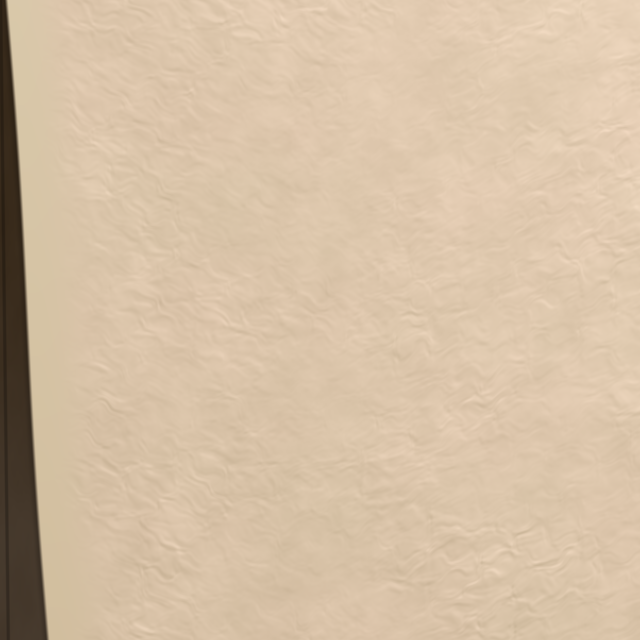
This texture is drawn by a WebGL 1 fragment shader. Its source:

```glsl
precision highp float;

uniform vec2 u_resolution;

float hash(vec2 p) {
  vec3 q = fract(vec3(p.xyx) * 0.1031);
  q += dot(q, q.yzx + 33.33);
  return fract((q.x + q.y) * q.z);
}

float noise(vec2 p) {
  vec2 cell = floor(p);
  vec2 f = fract(p);
  f = f * f * f * (f * (f * 6.0 - 15.0) + 10.0);
  float low = mix(hash(cell), hash(cell + vec2(1.0, 0.0)), f.x);
  float high = mix(hash(cell + vec2(0.0, 1.0)), hash(cell + vec2(1.0, 1.0)), f.x);
  return mix(low, high, f.y);
}

vec2 rotate(vec2 p, float angle) {
  float c = cos(angle);
  float s = sin(angle);
  return vec2(c * p.x + s * p.y, c * p.y - s * p.x);
}

float fbm(vec2 p) {
  float sum = 0.0;
  float weight = 0.5;
  for (int i = 0; i < 4; i++) {
    sum += weight * (noise(p) - 0.5);
    p = rotate(p, 0.7) * 2.03 + 17.0;
    weight *= 0.55;
  }
  return sum;
}

// Raised fibres, longer along the given angle
float fibreHeight(vec2 uv, float angle) {
  vec2 p = rotate(uv, angle) * vec2(46.0, 88.0) + 60.0;
  p += 1.6 * vec2(noise(uv * 38.0 + 5.0), noise(uv * 38.0 + 71.0));
  return noise(p) + 0.5 * noise(rotate(p, 0.3) * 1.9 + 31.0);
}

// Relief lit from the upper right
float relief(vec2 uv, float angle) {
  vec2 toLight = vec2(0.002, 0.0045);
  return fibreHeight(uv, angle) - fibreHeight(uv + toLight, angle);
}

void main() {
  vec2 uv = gl_FragCoord.xy / u_resolution;
  float pixel = 1.0 / u_resolution.y;

  // Distance to the right of the slanted sheet edge
  float edge = uv.x - 0.075 + 0.065 * uv.y + 0.003 * sin(uv.y * 6.28);
  float inside = smoothstep(0.03, 0.12, edge + 0.05 * fbm(uv * 9.0));

  // Broad light and soft mottling
  float light = 0.2 + 0.3 * uv.x + 0.36 * uv.y;
  light += 0.16 * smoothstep(0.5, 1.2, uv.x * uv.y + 0.3 * uv.y);
  float mottle = 0.40 * fbm(uv * 7.0 + 3.0) + 0.50 * fbm(uv * 27.0 + 40.0);

  // Fibres lean down on the left and up on the right
  float lean = smoothstep(0.3, 0.8, uv.x + 0.3 * (noise(uv * 5.0) - 0.5));
  float grain = mix(relief(uv, -0.45), relief(uv, 0.5), lean);
  float patches = smoothstep(0.2, 0.8, noise(uv * 8.0 + 90.0));
  grain *= mix(0.3, 0.75, patches) * mix(1.1, 0.75, uv.y);

  float tone = light + inside * (mottle + grain);
  vec3 paper = mix(vec3(0.81, 0.725, 0.615), vec3(0.905, 0.815, 0.715), tone);
  float tint = fbm(uv * 6.0 + 120.0);
  paper += vec3(-0.012, 0.004, -0.006) * tint;

  // Smooth, slightly greenish margin
  vec3 margin = mix(vec3(0.82, 0.745, 0.62), vec3(0.85, 0.785, 0.665), uv.y);
  paper = mix(margin, paper, smoothstep(0.01, 0.10, edge));

  // Dark backing with a faint seam and a paler lower part
  vec3 backing = mix(vec3(0.27, 0.22, 0.17), vec3(0.22, 0.165, 0.105), smoothstep(0.1, 0.65, uv.y));
  backing += 0.025 * fbm(uv * vec2(30.0, 12.0));
  float seam = abs(uv.x - 0.013 + 0.012 * uv.y);
  backing *= 1.0 - 0.25 * (1.0 - smoothstep(0.001, 0.004, seam));
  backing *= 1.0 - 0.2 * smoothstep(-0.012, 0.0, edge);

  float sheet = smoothstep(-0.002 - pixel, 0.002 + pixel, edge);
  gl_FragColor = vec4(mix(backing, paper, sheet), 1.0);
}
```
